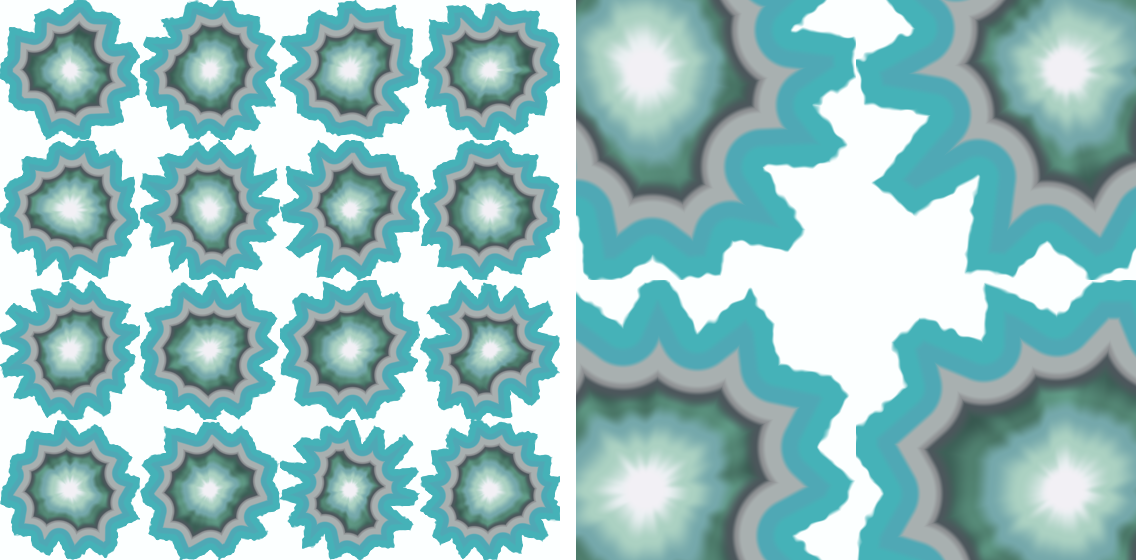
Left, the full canvas; right, a detail of the centre.
Reproduce this pattern procedurally as a three.js fragment shader.

```glsl
// A four by four grid of agate slices, each with its own jagged, notched outline.
// Every slice is a random polygon; its distance field gives the teal and grey rims,
// and the ratio of rim distance to centre distance gives the star-shaped glow.

varying vec2 vUv;

float hash(vec2 p) {
  vec3 q = fract(p.xyx * 0.1031);
  q += dot(q, q.yzx + 33.33);
  return fract((q.x + q.y) * q.z);
}

float noise(vec2 p) {
  vec2 i = floor(p), f = fract(p);
  f = f * f * (3.0 - 2.0 * f);
  return mix(mix(hash(i), hash(i + vec2(1.0, 0.0)), f.x),
             mix(hash(i + vec2(0.0, 1.0)), hash(i + 1.0), f.x), f.y);
}

// Each lobe has three corners: a narrow notch, then two shoulders.
vec2 outlineCorner(float k, float lobes, float seed) {
  k = mod(k, 3.0 * lobes);
  float lobe = floor(k / 3.0);
  float part = k - 3.0 * lobe;
  float random = hash(vec2(k + 3.0, seed));
  float jitter = hash(vec2(k + 71.0, seed)) - 0.5;
  float roughness = hash(vec2(5.0, seed + 2.0));

  float turn = lobe + (part < 0.5 ? 0.22 * jitter : 0.06 + 0.33 * part + 0.18 * jitter);
  float angle = 6.28318 * (turn / lobes + roughness);
  float notch = 0.445 - mix(0.04, 0.14, roughness) * random * random;
  float wave = 0.018 * cos(3.0 * angle + 6.0 * roughness);
  float radius = (part < 0.5 ? notch : 0.475 + 0.075 * random) + wave;

  vec2 corner = radius * vec2(cos(angle), sin(angle));
  return corner * min(1.0, 0.498 / max(abs(corner.x), abs(corner.y)));
}

// Distance to the outline, positive inside the slice.
float sliceDepth(vec2 p, float seed) {
  float lobes = 11.0 + floor(5.0 * hash(vec2(9.0, seed)));
  float nearest = 1.0;
  float side = -1.0;
  vec2 a = outlineCorner(0.0, lobes, seed);
  for (int k = 1; k <= 48; k++) {
    if (float(k) > 3.0 * lobes) break;
    vec2 b = outlineCorner(float(k), lobes, seed);
    vec2 edge = b - a, offset = p - a;
    float along = clamp(dot(offset, edge) / dot(edge, edge), 0.0, 1.0);
    nearest = min(nearest, length(offset - edge * along));
    if ((a.y > p.y) != (b.y > p.y) && offset.x < edge.x * offset.y / edge.y) side = -side;
    a = b;
  }
  return side * nearest;
}

// Dark green at the rim through blue-grey and pale green to a white heart.
vec3 crystal(float glow, float streak) {
  vec3 color = mix(vec3(0.25, 0.40, 0.36), vec3(0.33, 0.53, 0.46), smoothstep(0.34, 0.46, glow));
  color *= 0.84 + 0.32 * streak;
  color = mix(color, vec3(0.46, 0.66, 0.67), smoothstep(0.47, 0.57, glow));
  color = mix(color, vec3(0.67, 0.82, 0.76), smoothstep(0.57, 0.72, glow));
  return mix(color, vec3(0.92, 0.94, 0.95), smoothstep(0.72, 0.89, glow));
}

void main() {
  vec2 cell = floor(vUv * 4.0);
  vec2 p = fract(vUv * 4.0) - 0.5;
  float seed = 11.0 + 7.0 * (cell.x + 4.0 * cell.y);
  float depth = sliceDepth(p, seed);
  float radius = length(p);

  // Crystal interior with radial streaks
  vec2 direction = p / max(radius, 0.001);
  float streak = noise(direction * 5.0 + seed * 3.0);
  float glow = max(depth, 0.0) / (max(depth, 0.0) + radius + 0.001);
  glow += 0.08 * (streak - 0.5) + 0.08 * (hash(vec2(seed, 4.0)) - 0.5);
  vec3 color = crystal(glow, streak);
  color = mix(color, vec3(0.95, 0.94, 0.96), 1.0 - smoothstep(0.035, 0.065, radius));

  // Charcoal line, grey rim and teal rim
  color = mix(vec3(0.30, 0.34, 0.36), color, smoothstep(0.150, 0.185, depth));
  vec3 grey = mix(vec3(0.66, 0.69, 0.69), vec3(0.56, 0.57, 0.58), smoothstep(0.125, 0.14, depth));
  color = mix(grey, color, smoothstep(0.138, 0.152, depth));
  vec3 teal = mix(vec3(0.27, 0.70, 0.72), vec3(0.31, 0.66, 0.71), smoothstep(0.040, 0.058, depth));
  color = mix(teal, color, smoothstep(0.083, 0.097, depth));

  // Ragged cut against the white ground
  float cut = depth + 0.016 * (noise((p + 1.0) * 48.0 + seed) - 0.5);
  color = mix(vec3(0.99, 1.0, 1.0), color, smoothstep(-0.005, 0.005, cut));
  gl_FragColor = vec4(color, 1.0);
}
```
